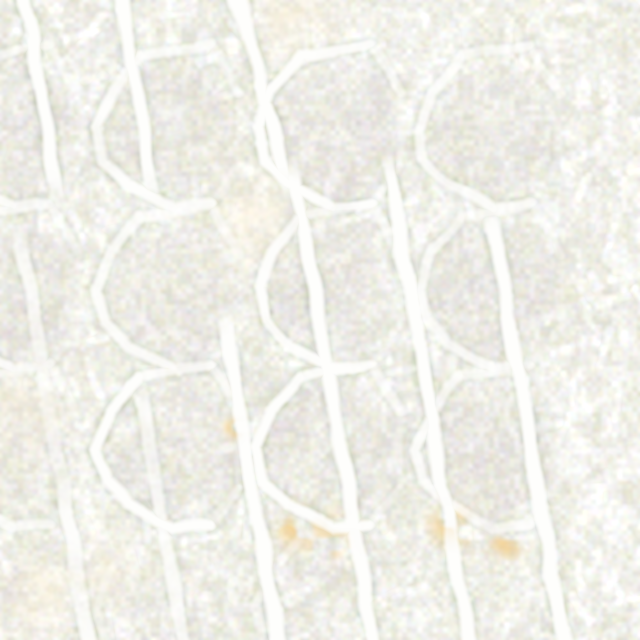
Reproduce this texture procedurally as a Shadertoy shader.

```glsl
// Pale plaster with broken white rings on a grid, slanted white stripes and faint ochre stains.
#define RING_PITCH 0.25
#define RING_WIDTH 0.0078
#define STRIPE_PITCH 0.1484
#define STRIPE_WIDTH 0.0105
#define STRIPE_SLANT 0.171
#define SOFTNESS 0.0048
#define WOBBLE 0.009
#define HALO 0.075
#define GRAIN 0.085
#define MARK_CELLS 15.0

const vec3 GREY = vec3(0.900, 0.886, 0.872);
const vec3 CREAM = vec3(0.944, 0.942, 0.914);
const vec3 OLIVE = vec3(0.905, 0.905, 0.840);
const vec3 WHITE = vec3(0.995, 0.995, 0.988);
const vec3 PEACH = vec3(0.985, 0.940, 0.850);
const vec3 OCHRE = vec3(0.950, 0.800, 0.520);

// Ring outline, anticlockwise from the upper left, and the strength of each side
const vec2 OUTLINE[10] = vec2[10](
    vec2(-0.047, 0.116), vec2(-0.092, 0.060), vec2(-0.115, 0.002), vec2(-0.103, -0.048),
    vec2(-0.066, -0.086), vec2(0.004, -0.122), vec2(0.062, -0.116), vec2(0.108, -0.055),
    vec2(0.108, 0.055), vec2(0.062, 0.133));
const float SIDE[10] = float[10](1.0, 1.0, 1.0, 1.0, 1.0, 0.9, 0.3, 0.2, 0.5, 0.8);
// Height at which each long stripe begins, left to right
const float STRIPE_TOP[6] = float[6](0.63, 0.39, 0.50, 0.74, 0.75, 0.67);
// Stains: centre and radius
const vec3 PALE_STAINS[5] = vec3[5](vec3(0.40, 0.66, 0.075), vec3(0.46, 0.97, 0.07),
    vec3(0.04, 0.35, 0.06), vec3(0.06, 0.07, 0.06), vec3(0.17, 0.11, 0.05));
const vec3 DARK_STAINS[5] = vec3[5](vec3(0.46, 0.178, 0.032), vec3(0.52, 0.158, 0.038),
    vec3(0.705, 0.180, 0.036), vec3(0.79, 0.152, 0.028), vec3(0.365, 0.33, 0.018));

float hash(vec2 p) {
    vec3 q = fract(vec3(p.xyx) * 0.1031);
    q += dot(q, q.yzx + 33.33);
    return fract((q.x + q.y) * q.z);
}
float noise(vec2 p) {
    vec2 i = floor(p), f = fract(p);
    f = f * f * (3.0 - 2.0 * f);
    return mix(mix(hash(i), hash(i + vec2(1, 0)), f.x),
               mix(hash(i + vec2(0, 1)), hash(i + vec2(1, 1)), f.x), f.y);
}
float segmentDistance(vec2 p, vec2 a, vec2 b) {
    vec2 ab = b - a;
    return length(p - a - ab * clamp(dot(p - a, ab) / dot(ab, ab), 0.0, 1.0));
}
// x: white core, y: wider halo
vec2 stroke(float d, float width) {
    return vec2(smoothstep(width + SOFTNESS, width - SOFTNESS, d), smoothstep(width + 0.014, width, d));
}
// xy: strokes, z: how far inside a ring
vec3 rings(vec2 p) {
    vec3 result = vec3(0.0);
    float wear = 0.65 + 0.65 * noise(p * 17.0 + 3.0);
    for (int k = 0; k < 16; k++) {
        vec2 cell = vec2(k % 4, k / 4);
        vec2 q = p - vec2(0.017, 0.047) - cell * RING_PITCH;
        float strength = mix(0.85, 1.2, hash(cell + 7.0)) * (k % 4 == 0 || k % 4 == 3 ? 0.7 : 1.0);
        if (k < 4) strength *= 0.35;
        for (int i = 0; i < 10; i++) {
            float s = min(1.0, strength * SIDE[i] * wear);
            float d = segmentDistance(q, OUTLINE[i], OUTLINE[(i + 1) % 10]);
            result.xy = max(result.xy, s * stroke(d, RING_WIDTH * mix(0.7, 1.0, s)));
        }
        result.z = max(result.z, smoothstep(0.130, 0.075, length(q)) * (k < 4 ? 0.3 : 1.0));
    }
    return result;
}
// Six long stripes, then three short ones at the top
vec2 stripes(vec2 p) {
    vec2 result = vec2(0.0);
    float u = p.x - STRIPE_SLANT * (1.0 - p.y);
    float width = STRIPE_WIDTH * (0.8 + 0.4 * noise(p * 15.0 + 70.0));
    for (int i = 0; i < 9; i++) {
        float start = i < 6 ? -0.032 : i < 8 ? 0.04 : 0.075 + 0.10 * (1.0 - p.y);
        float reach = i < 6 ? smoothstep(0.02, -0.03, p.y - STRIPE_TOP[i % 6]) : smoothstep(0.66, 0.74, p.y);
        float wear = i < 2 ? 0.2 + 0.8 * noise(p * 11.0) : 1.0;
        result = max(result, reach * wear * stroke(abs(u - start - float(i % 6) * STRIPE_PITCH), width));
    }
    return result;
}
// Short soft marks scattered one to a cell, upright or nearly level
float marks(vec2 p) {
    float result = 0.0;
    for (int k = 0; k < 9; k++) {
        vec2 cell = floor(p * MARK_CELLS) + vec2(k % 3, k / 3) - 1.0;
        vec2 center = (cell + vec2(hash(cell + 3.1), hash(cell + 17.7))) / MARK_CELLS;
        float angle = hash(cell + 29.0) < 0.45 ? 0.25 : 0.9 + 1.3 * hash(cell + 41.0);
        vec2 arm = vec2(cos(angle), sin(angle)) * mix(0.008, 0.032, hash(cell + 53.0));
        float d = segmentDistance(p, center - arm, center + arm);
        result = max(result, smoothstep(0.012, 0.001, d) * mix(0.35, 1.0, hash(cell + 61.0)));
    }
    return result;
}
float stains(vec2 p, vec3 spots[5]) {
    float sum = 0.0;
    for (int i = 0; i < 5; i++) sum += exp(-1.3 * dot(p - spots[i].xy, p - spots[i].xy) / (spots[i].z * spots[i].z));
    return min(sum, 1.0);
}
void mainImage(out vec4 fragColor, in vec2 fragCoord) {
    vec2 p = fragCoord / iResolution.xy;
    vec2 warped = p + WOBBLE * (vec2(noise(p * 20.0), noise(p * 20.0 + 50.0)) - 0.5);
    vec3 ring = rings(warped);
    vec2 line = max(ring.xy, stripes(warped));
    // Mottled ground, greyer inside the rings
    float blotch = noise(p * 42.0 + 8.0);
    float ground = 0.8 * noise(p * 13.0 + 20.0) + 0.9 * blotch - 0.45 + 0.6 * (1.0 - ring.z);
    vec3 color = mix(GREY, CREAM, clamp(ground, 0.0, 1.0));
    color = mix(color, OLIVE, 0.6 * smoothstep(0.45, 0.85, noise(p * 60.0 + 40.0)));
    float haze = 0.6 * noise(p * vec2(44.0, 30.0) + 5.0) + 0.4 * noise(p * 75.0 + 60.0);
    float white = max(marks(warped), 0.9 * smoothstep(0.42, 0.85, haze));
    color = mix(color, WHITE, white * (1.0 - 0.68 * ring.z));
    // Fine tinted grain and darker rims beside the strokes
    vec3 tint = vec3(noise(p * 150.0), noise(p * 150.0 + 31.0), noise(p * 130.0 + 67.0)) - 0.5;
    color += GRAIN * (0.8 * noise(p * 125.0 + 11.0) - 0.4 + tint * vec3(0.4, 0.35, 0.75));
    color -= HALO * (line.y - line.x) * (0.4 + noise(p * 70.0)) * vec3(1.0, 0.75, 1.0);
    // Stains lie beneath the white strokes
    color = mix(color, PEACH, 0.6 * stains(p, PALE_STAINS) * (0.3 + 0.7 * blotch));
    float ochre = stains(p, DARK_STAINS) * smoothstep(0.22, 0.75, noise(p * vec2(40.0, 60.0) + 15.0));
    color = mix(color, OCHRE, 0.8 * ochre);
    fragColor = vec4(clamp(mix(color, WHITE, line.x * (1.0 - 0.3 * ochre)), 0.0, 1.0), 1.0);
}
```
